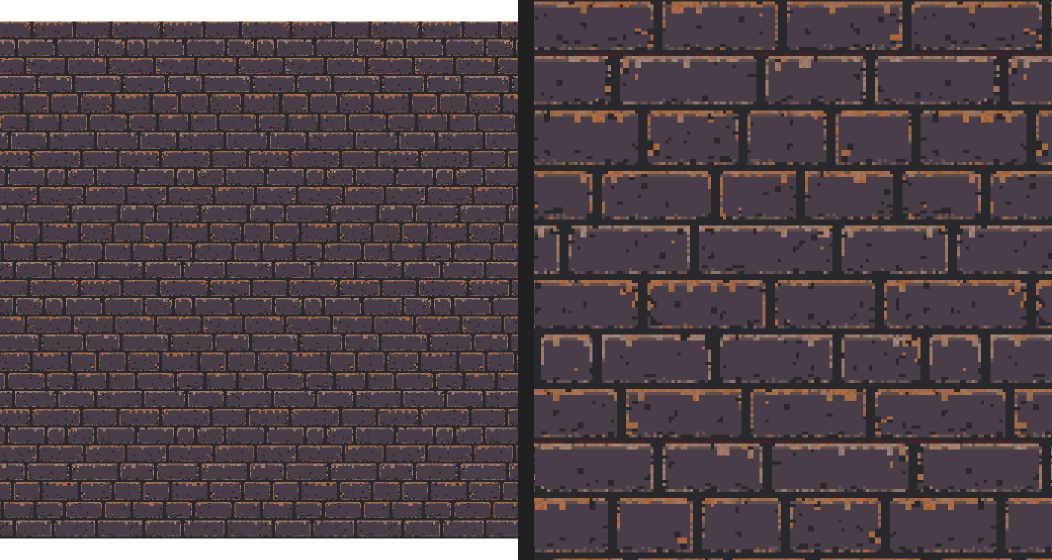
Left: the whole. Right: its middle third, enlarged.
Write a WebGL 1 fragment shader that draws this texture.

```glsl
precision highp float;
// Weathered dark brick wall in chunky texels, four by four tiles, between pale margins.

uniform vec2 u_resolution;

const float TILES = 4.0;       // repeats across and down
const float TEXELS = 128.0;    // texels along one tile
const float COURSE = 18.0;     // texels per course of bricks
const float BED = 2.0;         // thickness of the horizontal mortar
const float MARGIN = 0.0385;   // pale band above and below
const float MIRROR_AT = 61.0;  // sum of mirrored columns in odd bands
const float BAND_SHIFT = 47.0; // sideways shift of the third band
const float CHIP_RADIUS = 11.0;

const vec3 PAPER = vec3(1.0);
const vec3 MORTAR = vec3(0.155, 0.157, 0.178);
const vec3 FACE = vec3(0.282, 0.240, 0.282);
const vec3 DIM = vec3(0.40, 0.32, 0.31);
const vec3 TAN = vec3(0.62, 0.51, 0.46);
const vec3 RUST = vec3(0.66, 0.40, 0.23);
const vec3 MAROON = vec3(0.27, 0.14, 0.16);

float hash(vec2 p) {
  vec3 q = fract(vec3(p.xyx) * 0.1031);
  q += dot(q, q.yzx + 33.33);
  return fract((q.x + q.y) * q.z);
}

float slope(vec2 cell, vec2 offset) {
  float a = 6.2832 * hash(cell);
  return dot(vec2(cos(a), sin(a)), offset);
}

float gradientNoise(vec2 p) {
  vec2 i = floor(p), f = fract(p), e = vec2(1.0, 0.0);
  vec2 s = f * f * (3.0 - 2.0 * f);
  return mix(mix(slope(i, f), slope(i + e, f - e), s.x),
             mix(slope(i + e.yx, f - e.yx), slope(i + 1.0, f - 1.0), s.x), s.y);
}

// Columns of the upright joints; courses of three bricks repeat the first.
vec4 jointColumns(float row) {
  if (row < 0.5) return vec4(31, 73, 109, 31);
  if (row < 1.5) return vec4(16, 55, 95, 124);
  if (row < 2.5) return vec4(24, 65, 106, 24);
  if (row < 3.5) return vec4(36, 72, 120, 36);
  if (row < 4.5) return vec4(21, 49, 78, 111);
  if (row < 5.5) return vec4(27, 59, 87, 126);
  return vec4(9, 47, 94, 9);
}

float least(vec4 v) { return min(min(v.x, v.y), min(v.z, v.w)); }

vec3 wall(vec2 uv) {
  float down = (1.0 - MARGIN - uv.y) / (1.0 - 2.0 * MARGIN);
  if (down < 0.0 || down >= 1.0) return PAPER;
  vec2 t = floor(vec2(uv.x, down) * TILES * TEXELS);

  // Bands of tiles: plain, mirrored, shifted, mirrored.
  float band = floor(t.y / TEXELS);
  float x = mod(band, 2.0) > 0.5 ? MIRROR_AT - t.x : t.x - (band > 1.5 ? BAND_SHIFT : 0.0);
  float y = t.y - band * TEXELS;

  // Course; the fifth is two texels taller.
  float tallEnd = 5.0 * COURSE;
  float row = floor((y < tallEnd ? y : max(y - 2.0, tallEnd - 1.0)) / COURSE);
  float v = y - row * COURSE - (row > 4.5 ? 2.0 : 0.0);
  float height = (abs(row - 4.0) < 0.5 ? COURSE + 2.0 : COURSE) - BED;

  // Distances to the joints on both sides, and the brick they enclose.
  vec4 joints = jointColumns(row);
  float left = least(mod(x - joints, TEXELS));
  float right = least(mod(joints - x, TEXELS));
  float side = min(left, right) - 2.0;
  float below = height - 1.0 - v;
  vec2 brick = vec2(floor(mod(x - left + 0.5, TEXELS)), row * 17.0 + 3.0);
  vec2 local = vec2(left, v) + brick * 3.0;
  float grain = hash(local);
  float wear = gradientNoise(local * 0.29);

  vec3 mortar = MORTAR;
  if (abs(row - 2.0) < 0.5 && below < -1.5 && wear > -0.1) mortar = MAROON;
  if (side < 0.0 || below < 0.0) return mortar;

  // Highlight colour: each course leans to tan or to rust.
  bool tanRow = abs(row - 1.0) < 0.5 || abs(row - 3.0) < 0.5 || row > 5.5;
  float rustiness = clamp((tanRow ? 0.15 : 0.75) + wear + 0.4 * (grain - 0.5), 0.0, 1.0);
  vec3 light = mix(TAN, RUST, rustiness) * (0.88 + 0.2 * grain);

  // Notched corners and ragged lower edge.
  if (side + min(v, below) < 0.5 && grain < 0.7) return mortar;
  float notch = hash(floor(local * vec2(0.5, 1.0)) + 7.0);
  if (below < 0.5 && notch < 0.22) return mortar;
  if (below < 2.5 && below > 0.5 && notch < 0.06) return mortar;
  if (side < 1.5 && notch < 0.07) return mortar;

  // One crumbling corner on some bricks.
  vec2 corner = vec2(hash(brick + 11.0) < 0.5 ? left : right,
                     hash(brick + 23.0) < 0.55 ? v : below);
  float damage = hash(brick + 37.0) < 0.45 ? 1.0 : 0.35;
  float crumble = damage * (1.0 - smoothstep(2.0, CHIP_RADIUS, length(corner)));
  float chip = hash(floor(local * 0.5) + 51.0) - 0.3 * wear;
  if (chip < 0.22 * crumble) return mortar;
  if (chip < 0.55 * crumble) return mix(light, RUST, 0.6);

  // Lit top edge with ticks hanging from it.
  float tick = hash(floor(local * vec2(0.5, 0.0)) + brick);
  if (v < 0.5) return grain < 0.93 ? light : DIM;
  if (v < 1.5) return tick < 0.45 ? light : mix(FACE, DIM, 0.8);
  if (v < 3.5 && tick < 0.10) return light;

  // Lit flanks of varying length, and specks along the foot.
  float flank = height * hash(brick + (left < right ? 61.0 : 73.0));
  if (side < 0.5 && v < flank) return grain < 0.75 ? light : DIM;
  if (below < 0.5) return grain < 0.2 ? light : mix(FACE, DIM, step(grain, 0.65));
  if (below < 2.0 && grain < 0.07) return DIM;
  return FACE;
}

void main() {
  // Four samples per pixel smooth the texel edges.
  vec3 sum = vec3(0.0);
  for (int i = 0; i < 4; i++) {
    float k = float(i);
    vec2 jitter = (vec2(mod(k, 2.0), floor(k / 2.0)) - 0.5) * 0.5;
    sum += wall((gl_FragCoord.xy + jitter) / u_resolution);
  }
  gl_FragColor = vec4(sum * 0.25, 1.0);
}
```
